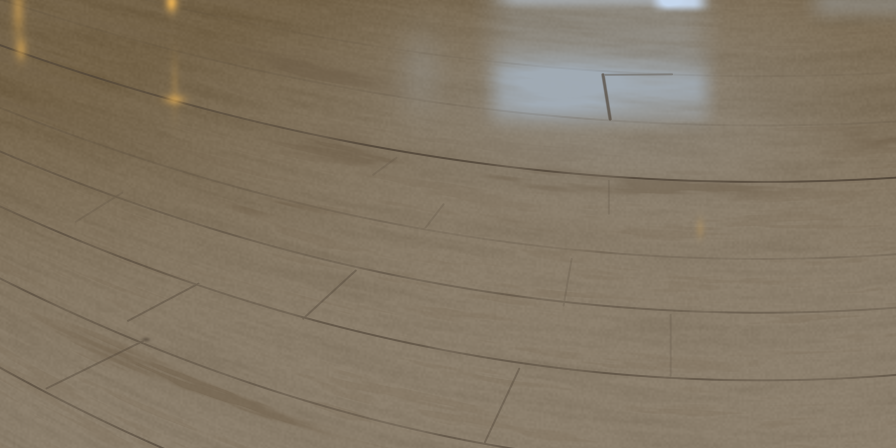
Write a WebGL 2 fragment shader that draws this texture.

```glsl
#version 300 es
precision highp float;
// Polished stone floor with curved courses, brown veins and soft light reflections.
uniform vec2 u_resolution;
out vec4 fragColor;

// Positions are in canvas heights, x to the right and y down from the top edge.
const vec3 STONE = vec3(0.545, 0.496, 0.425);
const vec3 SHADE = vec3(0.435, 0.365, 0.255);
const vec3 VEIN = vec3(0.40, 0.335, 0.25);
const vec3 SEAM = vec3(0.31, 0.265, 0.215);
const vec3 DAYLIGHT = vec3(0.64, 0.69, 0.74);
const vec3 SKY_GLINT = vec3(0.80, 0.88, 0.98);
const vec3 LAMP = vec3(0.95, 0.72, 0.34);
const float ARC_CENTRE = 1.70;
const float SEAM_WIDTH = 0.0022;
const float GRAIN = 0.026;

// Course edges: position at the arc centre, strength
const vec2 COURSES[8] = vec2[8](
  vec2(0.17, 0.10), vec2(0.28, 0.15), vec2(0.406, 0.75), vec2(0.578, 0.25),
  vec2(0.698, 0.45), vec2(0.849, 0.55), vec2(1.047, 0.55), vec2(1.292, 0.6));
// Cross joints: start, end
const vec4 JOINTS[10] = vec4[10](
  vec4(1.159, 0.823, 1.081, 0.990), vec4(0.794, 0.604, 0.677, 0.711),
  vec4(0.443, 0.633, 0.286, 0.716), vec4(0.326, 0.758, 0.104, 0.867),
  vec4(0.885, 0.352, 0.833, 0.390), vec4(0.990, 0.456, 0.950, 0.508),
  vec4(0.273, 0.430, 0.169, 0.495), vec4(1.276, 0.578, 1.258, 0.682),
  vec4(1.497, 0.703, 1.497, 0.839), vec4(1.359, 0.404, 1.359, 0.477));
// Vein clusters: centre, half length, half thickness
const vec4 VEINS[10] = vec4[10](
  vec4(0.22, 0.29, 0.18, 0.025), vec4(0.54, 0.44, 0.16, 0.030),
  vec4(0.45, 0.87, 0.26, 0.030), vec4(1.80, 0.22, 0.18, 0.018),
  vec4(1.95, 0.30, 0.10, 0.026), vec4(1.19, 0.40, 0.16, 0.022),
  vec4(1.24, 0.52, 0.12, 0.020), vec4(0.66, 0.15, 0.20, 0.022),
  vec4(0.78, 0.34, 0.16, 0.025), vec4(1.52, 0.42, 0.20, 0.018));
// Lamp reflections: centre, half size
const vec4 LAMPS[5] = vec4[5](
  vec4(0.041, 0.02, 0.014, 0.06), vec4(0.047, 0.11, 0.013, 0.025),
  vec4(0.383, 0.006, 0.013, 0.020), vec4(0.390, 0.222, 0.022, 0.012),
  vec4(0.390, 0.190, 0.010, 0.06));
const float LAMP_POWER[5] = float[5](0.40, 0.45, 0.85, 0.50, 0.16);

float hash(vec2 p) {
  vec3 q = fract(p.xyx * vec3(0.1031, 0.1030, 0.0973));
  q += dot(q, q.yzx + 33.33);
  return fract((q.x + q.y) * q.z);
}

float noise(vec2 p) {
  vec2 i = floor(p), f = fract(p);
  f = f * f * (3.0 - 2.0 * f);
  return mix(mix(hash(i), hash(i + vec2(1, 0)), f.x),
             mix(hash(i + vec2(0, 1)), hash(i + vec2(1, 1)), f.x), f.y);
}

// Height of the curved course through p, measured at the arc centre
float courseHeight(vec2 p) {
  float d2 = (p.x - ARC_CENTRE) * (p.x - ARC_CENTRE);
  return (p.y + 0.0793 * d2) / (1.0 - 0.0649 * d2);
}

float glow(vec2 d, vec2 size) {
  d /= size;
  return exp(-dot(d, d));
}

float softBox(vec2 p, vec2 lo, vec2 hi, vec2 blur) {
  vec2 s = smoothstep(lo - blur, lo + blur, p) * (1.0 - smoothstep(hi - blur, hi + blur, p));
  return s.x * s.y;
}

float stroke(vec2 p, vec2 a, vec2 b, float width) {
  vec2 d = b - a;
  float dist = length(p - a - d * clamp(dot(p - a, d) / dot(d, d), 0.0, 1.0));
  return 1.0 - smoothstep(0.3 * width, width + 0.7 / u_resolution.y, dist);
}

void main() {
  vec2 p = gl_FragCoord.xy / u_resolution * vec2(2.0, 1.0);
  p.y = 1.0 - p.y;
  float h = courseHeight(p);

  // Stone tone, darker toward the top left and the right rim
  float shade = 0.75 * glow(p, vec2(0.85, 0.55)) + 0.42 * exp(-p.y * 4.0)
              + 0.22 * smoothstep(1.55, 2.0, p.x) * (1.0 - smoothstep(0.2, 0.7, p.y));
  vec3 col = mix(STONE, SHADE, min(shade, 0.85));

  // Streaks along the courses, then fine speckle
  float streak = 0.5 * noise(vec2(p.x * 4.0, h * 38.0)) + 0.3 * noise(vec2(p.x * 9.0, h * 90.0) + 17.0)
               + 0.2 * noise(vec2(p.x * 22.0, h * 170.0) + 41.0);
  col += (streak - 0.5) * 0.075;
  col += (noise(p * 190.0) - 0.5) * GRAIN;
  float vein = 0.22 * smoothstep(0.56, 0.76, streak);
  for (int i = 0; i < 10; i++) {
    vec2 d = vec2(p.x - VEINS[i].x, h - courseHeight(VEINS[i].xy));
    vein += 0.55 * glow(d, VEINS[i].zw) * smoothstep(0.36, 0.68, streak);
  }
  col = mix(col, VEIN, min(vein, 0.5));

  // Daylight from the window
  float wisp = 0.75 + 0.5 * streak;
  float window = 0.58 * softBox(p, vec2(1.10, 0.14), vec2(1.58, 0.26), vec2(0.035, 0.05))
               + 0.28 * softBox(p, vec2(1.10, -0.2), vec2(1.57, 0.15), vec2(0.06, 0.05))
               + 0.30 * glow(p - vec2(1.25, 0.20), vec2(0.13, 0.06))
               + 0.16 * glow(p - vec2(1.36, 0.24), vec2(0.42, 0.18))
               + 0.18 * glow(p - vec2(0.94, 0.16), vec2(0.05, 0.09))
               + 0.32 * softBox(p, vec2(1.82, -0.2), vec2(2.2, 0.035), vec2(0.04, 0.035));
  col = mix(col, DAYLIGHT, min(window * wisp, 0.9));
  float glint = 0.85 * softBox(p, vec2(1.47, -0.1), vec2(1.57, 0.020), vec2(0.025, 0.012))
              + 0.35 * softBox(p, vec2(1.12, -0.1), vec2(1.50, 0.012), vec2(0.04, 0.014));
  col = mix(col, SKY_GLINT, min(glint, 0.9));

  // Course edges and cross joints
  float line = 0.0;
  float slope = length(vec2(dFdx(h), dFdy(h)) * u_resolution.y / vec2(1.0, 1.0));
  for (int i = 0; i < 8; i++) {
    float dist = abs(h - COURSES[i].x) / slope;
    float edge = 1.0 - smoothstep(0.3 * SEAM_WIDTH, SEAM_WIDTH + 0.7 / u_resolution.y, dist);
    line = max(line, edge * COURSES[i].y * (0.6 + 0.6 * noise(vec2(p.x * 14.0, float(i)))));
  }
  for (int i = 0; i < 10; i++) {
    float power = i < 4 ? 0.42 : 0.20;
    line = max(line, power * stroke(p, JOINTS[i].xy, JOINTS[i].zw, SEAM_WIDTH));
  }
  line = max(line, 0.7 * stroke(p, vec2(1.346, 0.167), vec2(1.362, 0.266), 0.004));
  line = max(line, 0.4 * stroke(p, vec2(1.346, 0.167), vec2(1.50, 0.166), SEAM_WIDTH));
  line = max(line, 0.6 * glow(p - vec2(0.326, 0.758), vec2(0.009, 0.005)));
  col = mix(col, SEAM, line);

  // Warm lamps
  for (int i = 0; i < 5; i++)
    col = mix(col, LAMP, LAMP_POWER[i] * glow(p - LAMPS[i].xy, LAMPS[i].zw));
  col = mix(col, LAMP, 0.18 * glow(p - vec2(1.563, 0.51), vec2(0.010, 0.022)));
  fragColor = vec4(col, 1.0);
}
```
